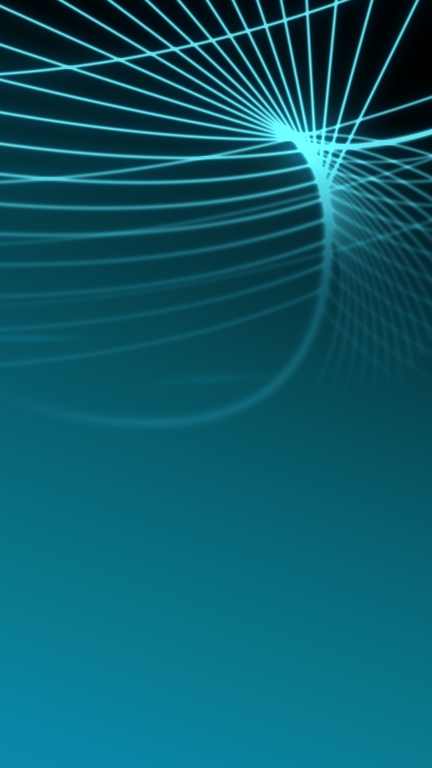
Give the GLSL for this background, as a WebGL 1 fragment shader.

```glsl
precision highp float;
uniform vec2 u_resolution;

vec2 bezier(vec2 a, vec2 b, vec2 c, float t) {
  return mix(mix(a, b, t), mix(b, c, t), t);
}

// Distance to a gentle quadratic curve, refined from its chord
float curveDistance(vec2 p, vec2 a, vec2 b, vec2 c) {
  float t = clamp(dot(p - a, c - a) / dot(c - a, c - a), 0.0, 1.0);
  for (int i = 0; i < 4; i++) {
    vec2 slope = 2.0 * mix(b - a, c - b, t);
    t = clamp(t - dot(bezier(a, b, c, t) - p, slope) / dot(slope, slope), 0.0, 1.0);
  }
  return length(bezier(a, b, c, t) - p);
}

// Core and halo of one luminous thread
vec2 thread(vec2 p, vec2 a, vec2 b, vec2 c, float width) {
  float d = curveDistance(p, a, b, c);
  return vec2(exp(-d * d / (width * width)), exp(-d / 0.013));
}

// Upper part of the fold where the sheet turns over
vec2 foldPoint(float t) {
  return bezier(vec2(0.66, 1.477), vec2(0.76, 1.396), vec2(0.76, 1.222), t);
}

vec3 background(vec2 p) {
  float g = max(1.0 - p.y / 1.778 - 0.195 * p.x, -0.02);
  float green = 0.02 + 0.7 * (1.0 - exp(-1.35 * g));
  vec3 color = max(green, 0.0) * vec3(0.07, 1.0, 1.17);
  return color + vec3(0.0, 0.0, 0.05) * smoothstep(0.75, 1.0, g);
}

void main() {
  vec2 p = gl_FragCoord.xy / u_resolution * vec2(1.0, 1.778);
  float rise = smoothstep(0.9, 1.5, p.y);
  float fade = mix(0.06, 1.0, rise * rise * rise);
  float width = mix(0.0065, 0.0036, fade);
  vec2 pivot = vec2(0.694, 1.447);
  vec2 light = vec2(0.0);

  // Fan sweeping from the top edge down the left side
  for (int i = 0; i < 24; i++) {
    float k = float(i) - 4.0;
    float angle = radians(80.0 - 7.9 * k + (k < 0.0 ? 0.6 : 0.09) * k * k
      + 2.0 * smoothstep(4.0, 8.0, k));
    float reach = min(0.72 / max(cos(angle), 0.1), 1.1);
    vec2 start = pivot + reach * vec2(-cos(angle), sin(angle));
    float t = max(0.12, max(0.25 + 0.15 * (k - 12.0), 0.12 + 0.06 * (5.0 - k)));
    vec2 end = foldPoint(t);
    vec2 bend = mix(start, end, 0.6) - vec2(0.0, 0.07 * smoothstep(8.0, 14.0, k));
    light += thread(p, start, bend, end, width);
  }

  // Falling threads of the net, bulging outward
  vec2 net = vec2(0.0);
  for (int i = 0; i < 18; i++) {
    float s = float(i) / 17.0;
    vec2 start = foldPoint(mix(0.05, 0.85, s));
    vec2 end = bezier(vec2(1.05, 1.4), vec2(1.1, 0.85), vec2(0.7, 0.82), s);
    vec2 bend = mix(start, end, 0.5) + vec2(0.12 * s, 0.04);
    net += 0.6 * thread(p, start, bend, end, width);
  }

  // Rising threads of the net
  for (int i = 1; i < 12; i++) {
    float k = float(i);
    vec2 start = foldPoint(0.2 + 0.11 * k);
    vec2 end = vec2(1.03, 1.483 - 0.06 * k);
    vec2 bend = mix(start, end, 0.5) - vec2(0.0, 0.035);
    net += 0.5 * thread(p, start, bend, end, width);
  }
  light += net * smoothstep(0.82, 1.02, p.y);

  // Bright upper rim of the net
  light += 1.5 * thread(p, foldPoint(0.2), vec2(0.86, 1.425), vec2(1.03, 1.483), width * 1.7);

  // Long threads crossing the fan
  light += thread(p, vec2(-0.02, 1.605), vec2(0.4, 1.632), vec2(0.82, 1.785), width);
  for (int i = 0; i < 3; i++) {
    float drop = 0.143 * float(i);
    light += (i == 0 ? 0.8 : 0.45) * thread(p, vec2(-0.01, 1.356 - drop),
      vec2(0.5, 1.38 - drop), vec2(1.01, 1.557 - drop), width);
  }

  // Fold outline, softening toward the bottom
  vec2 upper = thread(p, foldPoint(0.0), vec2(0.76, 1.396), foldPoint(1.0), width * 2.0);
  vec2 lower = thread(p, foldPoint(1.0), vec2(0.755, 0.8), vec2(0.347, 0.799), width * 2.0);
  vec2 tail = thread(p, vec2(0.347, 0.799), vec2(0.16, 0.798), vec2(-0.02, 0.87), width * 2.0);
  light += 1.5 * max(max(upper, lower), tail) * smoothstep(-0.1, 0.4, p.x);

  // Blend halo, threads and the knot of light
  vec3 color = background(p);
  color += vec3(0.0, 0.17, 0.25) * fade * (1.0 - exp(-0.9 * light.y));
  vec3 threadColor = mix(vec3(0.05, 0.43, 0.55), vec3(0.4, 0.94, 0.98), sqrt(fade));
  color = mix(color, threadColor, min(min(light.x, 1.5) * sqrt(fade), 1.0) * 0.95);
  color += vec3(0.1, 0.32, 0.34) * exp(-length(p - pivot - vec2(0.015, 0.0)) / 0.06);

  // Faint drifting streaks
  vec2 left = (p - vec2(0.04, 0.995)) / vec2(0.13, 0.008);
  vec2 middle = (p - vec2(0.49, 0.9 + 0.06 * (p.x - 0.49))) / vec2(0.11, 0.012);
  color += vec3(0.01, 0.07, 0.09) * (exp(-dot(left, left)) + 0.6 * exp(-dot(middle, middle)));
  gl_FragColor = vec4(color, 1.0);
}
```
